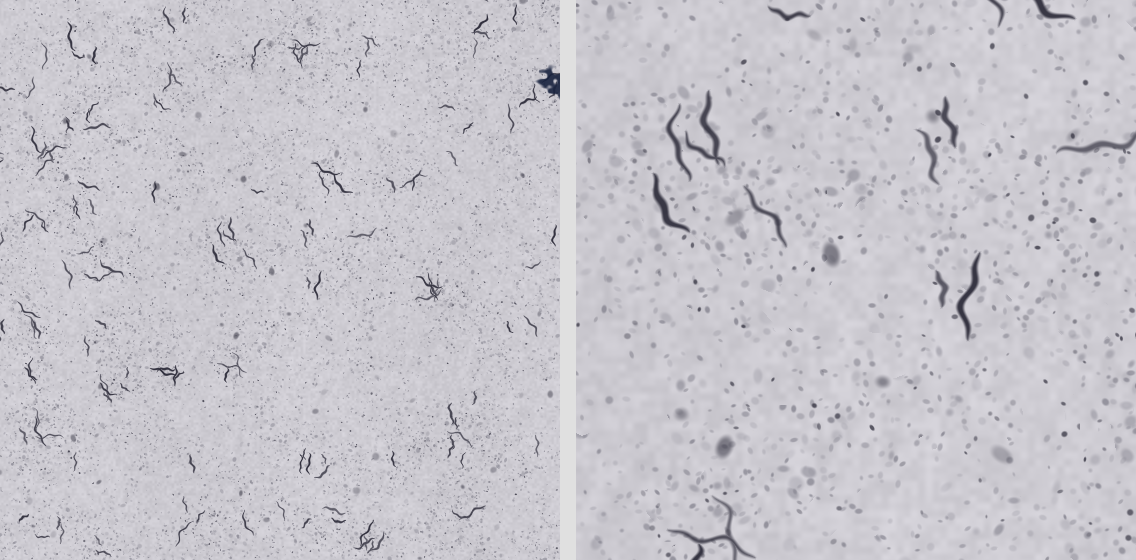
Left: the whole. Right: its middle third, enlarged.
A Shadertoy shader for this texture:

```glsl
// Pale grey polished plate with short dark wriggling flakes in loose groups.
// Flakes are tapered, sine-bent strokes scattered per cell; around them lie
// cellular specks at several sizes, over a fine mottled ground.

const vec3 GROUND = vec3(0.805, 0.797, 0.824);
const vec3 SPECK  = vec3(0.53, 0.525, 0.57);
const vec3 FLAKE  = vec3(0.19, 0.185, 0.24);
const vec3 STAIN  = vec3(0.09, 0.13, 0.24);

const float GROUPS = 8.0;          // flake groups across the canvas
const int   MAX_FLAKES = 5;        // most flakes in one group
const float FLAKE_LENGTH = 0.028;  // half length of the longest flake
const float FLAKE_WIDTH = 0.0021;  // half width of the thickest flake
const float SOFTNESS = 0.0012;     // edge blur
const float GRAIN = 0.085;         // strength of the ground mottling
const vec2  STAIN_CENTRE = vec2(0.985, 0.853);

vec4 hash4(vec2 p) {
    vec4 q = fract(p.xyxy * vec4(0.1031, 0.1030, 0.0973, 0.1099));
    q += dot(q, q.wzxy + 33.33);
    return fract((q.xxyz + q.yzzw) * q.zywx);
}

float valueNoise(vec2 p) {
    vec2 i = floor(p), f = fract(p);
    f = f * f * (3.0 - 2.0 * f);
    vec2 e = vec2(0.0, 1.0);
    return mix(mix(hash4(i).x, hash4(i + e.yx).x, f.x),
               mix(hash4(i + e.xy).x, hash4(i + e.yy).x, f.x), f.y);
}

// Layered, bent sines: slow patches from 0 to 1
float patches(vec2 p) {
    p += 0.04 * sin(p.yx * 23.0 + vec2(1.0, 4.0));
    float s = sin(p.x * 31.0 + 2.0 * sin(p.y * 17.0))
            + sin(p.y * 37.0 + 2.0 * sin(p.x * 21.0 + 1.3))
            + 0.7 * sin((p.x + p.y) * 71.0 + 2.0 * sin(p.x * 43.0));
    return smoothstep(-1.6, 2.0, s);
}

mat2 rotation(float a) {
    float c = cos(a), s = sin(a);
    return mat2(c, -s, s, c);
}

// Coverage of one tapered, wavy flake centred on the origin
float flake(vec2 p, vec4 rnd) {
    float tilt = 2.0 * rnd.x - 1.0;
    p = rotation(1.65 + 1.5 * tilt * abs(tilt)) * p;
    float halfLength = FLAKE_LENGTH * mix(0.35, 1.0, rnd.y);
    float t = p.x / halfLength;
    p.y += halfLength * (0.17 * sin(2.6 * t + 6.3 * rnd.z)
                       + 0.07 * sin(7.0 * t + 40.0 * rnd.w));
    float width = FLAKE_WIDTH * mix(0.55, 1.0, rnd.w) * sqrt(max(1.0 - t * t, 0.0));
    float d = max(abs(p.y) * 0.9 - width, abs(p.x) - halfLength);
    float soft = max(SOFTNESS, 0.7 / iResolution.y);
    return (1.0 - smoothstep(-soft, soft, d)) * mix(0.65, 1.0, rnd.z);
}

// x: flake coverage, y: halo of debris around the groups
vec2 flakeGroups(vec2 uv) {
    vec2 home = floor(uv * GROUPS);
    vec2 result = vec2(0.0);
    for (int k = 0; k < 9; k++) {
        vec2 cell = home + vec2(k % 3, k / 3) - 1.0;
        vec4 g = hash4(cell + 17.0);
        vec2 centre = (cell + 0.15 + 0.7 * g.xy) / GROUPS;
        int count = int(float(MAX_FLAKES + 1) * pow(g.z, 1.2));
        float spread = mix(0.35, 0.75, g.w) / GROUPS;
        float reach = length(uv - centre) * GROUPS;
        result.y = max(result.y, float(count) / float(MAX_FLAKES) * exp(-4.0 * reach * reach));
        for (int i = 0; i < MAX_FLAKES; i++) {
            if (i >= count) break;
            vec2 seed = cell * 7.0 + float(i) * 31.7;
            vec2 offset = (hash4(seed + 5.3).xy - 0.5) * spread;
            result.x = max(result.x, flake(uv - centre - offset, hash4(seed + 91.1)));
        }
    }
    return result;
}

// Cellular layer of small ellipses; density is the share of filled cells
float specks(vec2 uv, float cells, float density, float seed) {
    vec2 p = uv * cells, home = floor(p);
    float blur = max(0.16, 0.7 * cells / iResolution.y);
    float cover = 0.0;
    for (int k = 0; k < 9; k++) {
        vec2 cell = home + vec2(k % 3, k / 3) - 1.0;
        vec4 r = hash4(cell + seed);
        vec4 s = hash4(cell + seed + 57.0);
        vec2 q = rotation(3.14 * s.x) * (p - cell - r.xy);
        float d = length(q * vec2(1.0, mix(1.0, 1.9, s.y))) - mix(0.18, 0.42, s.z);
        float dot1 = 1.0 - smoothstep(-blur, blur, d);
        cover = max(cover, dot1 * step(r.z, density) * mix(0.25, 1.0, s.w * s.w));
    }
    return cover;
}

void mainImage(out vec4 fragColor, in vec2 fragCoord) {
    vec2 uv = fragCoord / iResolution.y;
    vec2 groups = flakeGroups(uv);
    float debris = clamp(0.65 * patches(uv) + 0.55 * groups.y, 0.0, 1.0);

    // Ground with fine mottling and faint upright bands
    float mottle = 0.65 * valueNoise(uv * 230.0) + 0.35 * valueNoise(uv * 75.0 + 9.0) - 0.5;
    vec3 color = GROUND + GRAIN * mottle;
    color += 0.006 * sin(uv.x * 13.0 + 0.6 * sin(uv.y * 5.0));

    // Faint broad specks, then small dark ones
    color = mix(color, SPECK, 0.65 * specks(uv, 95.0, 0.42 * debris, 11.0));
    color = mix(color, SPECK, 0.85 * specks(uv, 170.0, 0.06 + 0.42 * debris, 203.0));
    color = mix(color, FLAKE, 0.8 * specks(uv, 210.0, 0.015 + 0.08 * debris, 401.0));
    color = mix(color, FLAKE, 0.55 * specks(uv, 60.0, 0.025, 607.0));

    // Flakes and one ragged blue-black stain
    color = mix(color, FLAKE, groups.x);
    float ragged = length((uv - STAIN_CENTRE) * vec2(1.0, 0.75))
                 + 0.028 * (valueNoise(uv * 110.0) - 0.5);
    color = mix(color, STAIN, 0.9 * (1.0 - smoothstep(0.008, 0.02, ragged)));

    fragColor = vec4(clamp(color, 0.0, 1.0), 1.0);
}
```
